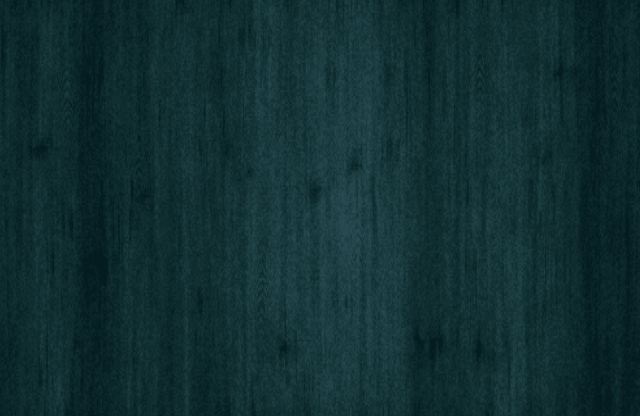
Write a WebGL 2 fragment shader that draws this texture.

```glsl
#version 300 es
precision highp float;

uniform vec2 u_resolution;
out vec4 fragColor;

float hash(vec2 p) {
    vec3 q = fract(vec3(p.xyx) * 0.1031);
    q += dot(q, q.yzx + 33.33);
    return fract((q.x + q.y) * q.z);
}

// Smooth value noise centred on zero
float noise(vec2 p) {
    vec2 cell = floor(p);
    vec2 f = fract(p);
    f = f * f * (3.0 - 2.0 * f);
    float low = mix(hash(cell), hash(cell + vec2(1, 0)), f.x);
    float high = mix(hash(cell + vec2(0, 1)), hash(cell + vec2(1, 1)), f.x);
    return mix(low, high, f.y) - 0.5;
}

// Long vertical fibres, from broad bands to fine pores
float grain(vec2 p) {
    float tone = 0.40 * noise(p * vec2(10.0, 0.4) + 3.7);
    tone += 0.20 * noise(p * vec2(29.0, 1.0) + 17.0);
    tone += 0.20 * noise(p * vec2(80.0, 2.5) + 41.0);
    tone += 0.18 * noise(p * vec2(180.0, 6.0) + 63.0);
    float pores = noise(p * vec2(150.0, 11.0) + 120.0);
    float patches = smoothstep(-0.2, 0.3, noise(p * vec2(16.0, 4.0) + 150.0));
    return tone - 0.26 * patches * smoothstep(0.2, 0.42, pores);
}

// Nearly round speckle and soft mottling over the fibres
float speckle(vec2 p) {
    float tone = 0.34 * noise(p * vec2(320.0, 210.0) + 89.0);
    tone += 0.14 * noise(p * vec2(120.0, 75.0) + 29.0);
    return tone + 0.12 * noise(p * vec2(34.0, 15.0) + 71.0);
}

// Ragged dark knots with short broken cross cracks
float knots(vec2 p, float aspect) {
    float shade = 0.0;
    float ragged = smoothstep(-0.25, 0.35, noise(p * vec2(75.0, 30.0) + 7.0));
    vec2 warp = vec2(noise(p * 31.0 + 5.0), noise(p * 37.0 + 21.0));
    for (int i = 0; i < 13; i++) {
        float id = float(i);
        vec2 centre = vec2((id + hash(vec2(id, 2.0))) / 13.0 * aspect, hash(vec2(id, 9.0)));
        float size = mix(0.018, 0.046, hash(vec2(id, 5.0)));
        vec2 d = p - centre + 0.026 * warp;
        vec2 spot = d / (size * vec2(0.9, 1.2));
        vec2 crack = (p - centre + vec2(0.0, 0.008 * warp.y)) / vec2(size, 0.003);
        shade += (0.12 + 0.36 * ragged) * exp(-dot(spot, spot));
        shade += 0.24 * ragged * exp(-dot(crack, crack));
    }
    return shade;
}

// Faint nested arches stretched along the fibres
float arches(vec2 p, float aspect) {
    float tone = 0.0;
    for (int i = 0; i < 6; i++) {
        float id = float(i);
        vec2 centre = vec2((id + 0.2 + 0.6 * hash(vec2(id, 31.0))) / 6.0 * aspect,
                           0.25 + 0.65 * hash(vec2(id, 37.0)));
        vec2 d = p - centre;
        d.x += 0.008 * noise(p * vec2(22.0, 14.0) + id);
        float rings = sin(d.y * 260.0 + d.x * d.x * 50000.0 + 5.0 * noise(p * 24.0));
        vec2 reach = d / vec2(0.018, 0.10);
        tone += 0.15 * rings * exp(-dot(reach, reach));
    }
    return tone;
}

void main() {
    vec2 p = gl_FragCoord.xy / u_resolution.y;
    float aspect = u_resolution.x / u_resolution.y;

    // Fibres drift slightly along their length
    vec2 bent = p + vec2(0.008 * noise(p * vec2(5.0, 3.0)), 0.0);

    // Soft light in the middle, darker borders
    vec2 fromLight = (p - vec2(0.56 * aspect, 0.53)) / vec2(0.32, 0.68);
    float tone = 0.325 + 0.43 * exp(-dot(fromLight, fromLight));
    vec2 edge = min(p, vec2(aspect, 1.0) - p);
    tone -= 0.11 * exp(-edge.x * 20.0) + 0.08 * exp(-edge.y * 18.0);

    tone += grain(bent);
    tone += speckle(p);
    tone += arches(p, aspect);
    tone -= knots(p, aspect);
    tone = clamp(tone, 0.0, 1.0);

    vec3 teal = mix(vec3(0.014, 0.11, 0.12), vec3(0.07, 0.19, 0.20), min(tone * 2.0, 1.0));
    teal = mix(teal, vec3(0.15, 0.29, 0.315), max(tone * 2.0 - 1.0, 0.0));
    fragColor = vec4(teal, 1.0);
}
```
